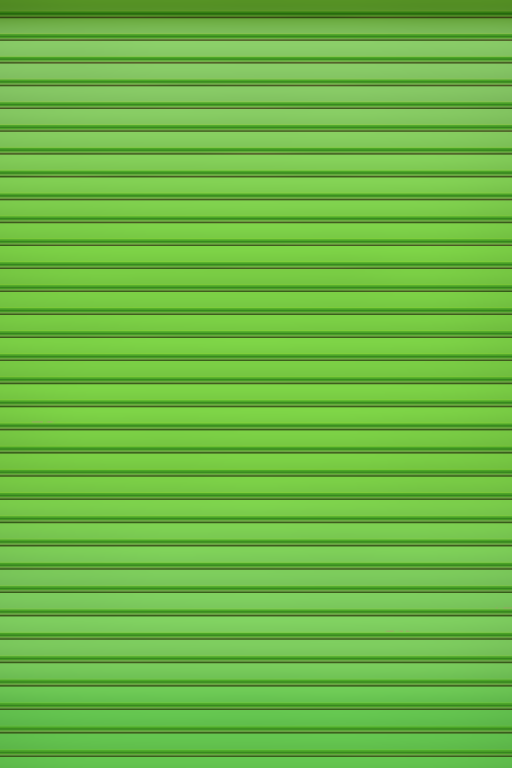
Give the GLSL for this texture, as a WebGL 1 fragment shader.

```glsl
precision highp float;
// Green roller shutter: horizontal slats with narrow shaded grooves and light wear.
uniform vec2 u_resolution;

// Slat spacing, measured down from the top as fractions of the height
const float FIRST_GROOVE = 0.0228;
const float PITCH = 0.0295;
const float PITCH_GROWTH = 0.0000176; // lower slats are slightly taller
const float GROOVE_PHASE = 0.955;     // place of the dark seam inside a slat

// Paint on the flat faces, from top to bottom
const vec3 FACE_TOP = vec3(0.53, 0.79, 0.40);
const vec3 FACE_MIDDLE = vec3(0.48, 0.81, 0.27);
const vec3 FACE_LOWER = vec3(0.49, 0.80, 0.37);
const vec3 FACE_BOTTOM = vec3(0.39, 0.77, 0.31);

// Groove profile
const vec3 BEVEL = vec3(0.30, 0.66, 0.15);
const vec3 SHADE = vec3(0.22, 0.53, 0.13);
const vec3 LIP = vec3(0.44, 0.66, 0.28);
const vec3 SEAM = vec3(0.21, 0.37, 0.10);
const vec3 SEAM_DUST = vec3(0.36, 0.34, 0.17);

const float SLAT_VARIATION = 0.035;
const float GRAIN = 0.025;
const float SCUFF_CHANCE = 0.006;
const vec3 SCUFF = vec3(0.62, 0.66, 0.42);

float hash(vec2 p) {
  vec3 q = fract(vec3(p.xyx) * 0.1031);
  q += dot(q, q.yzx + 33.33);
  return fract((q.x + q.y) * q.z);
}

float noise(vec2 p) {
  vec2 cell = floor(p), f = fract(p);
  f = f * f * (3.0 - 2.0 * f);
  return mix(mix(hash(cell), hash(cell + vec2(1.0, 0.0)), f.x),
             mix(hash(cell + vec2(0.0, 1.0)), hash(cell + 1.0), f.x), f.y);
}

// Share of a pixel of the given width covered by the interval lo..hi
float band(float x, float lo, float hi, float width) {
  return clamp((min(hi, x + 0.5 * width) - max(lo, x - 0.5 * width)) / width, 0.0, 1.0);
}

// Slat count above a given depth, the inverse of the growing spacing
float slatCoordinate(float depth) {
  float root = sqrt(PITCH * PITCH + 4.0 * PITCH_GROWTH * (depth - FIRST_GROOVE));
  return (root - PITCH) / (2.0 * PITCH_GROWTH) + GROOVE_PHASE;
}

vec3 facePaint(float depth) {
  vec3 color = mix(FACE_TOP, FACE_MIDDLE, smoothstep(0.10, 0.34, depth));
  color = mix(color, FACE_LOWER, smoothstep(0.60, 0.78, depth));
  return mix(color, FACE_BOTTOM, smoothstep(0.84, 0.94, depth));
}

void main() {
  vec2 uv = gl_FragCoord.xy / u_resolution;
  float depth = 1.0 - uv.y;
  float x = gl_FragCoord.x / u_resolution.y;
  float slat = slatCoordinate(depth);
  float id = floor(slat);
  float phase = slat - id;
  float pixel = 1.0 / (PITCH * u_resolution.y);

  // Flat face, with a faint sheen across each slat
  vec3 color = facePaint(depth);
  color *= 1.0 + SLAT_VARIATION * (hash(vec2(id + 5.0, 3.0)) - 0.5);
  color *= 1.015 - 0.045 * smoothstep(0.1, 0.7, phase);
  color *= 1.0 + GRAIN * (noise(vec2(x * 9.0, depth * 14.0)) - 0.5);

  // Groove: upper bevel, shadow, pale lip and dark seam
  float dust = noise(vec2(x * 12.0, id * 7.0 + 0.5));
  dust *= mix(0.9, 0.35, smoothstep(0.1, 0.6, depth));
  color = mix(color, color * vec3(1.06, 1.02, 0.85), band(phase, 0.64, 0.69, pixel));
  color = mix(color, BEVEL, band(phase, 0.69, 0.86, pixel));
  color = mix(color, SHADE, band(phase, 0.76, 0.82, pixel));
  color = mix(color, LIP * (0.93 + 0.14 * dust), band(phase, 0.86, 0.92, pixel));
  color = mix(color, mix(SEAM, SEAM_DUST, dust), band(phase, 0.92, 0.985, pixel));

  // Rare short scuffs along the lower edge of a face
  vec2 scuffGrid = vec2(x * 28.0, id);
  float scuffed = step(1.0 - SCUFF_CHANCE, hash(vec2(floor(scuffGrid.x), id) + 17.0));
  float along = fract(scuffGrid.x);
  float ends = smoothstep(0.0, 0.15, along) * smoothstep(1.0, 0.85, along);
  float chips = smoothstep(0.35, 0.65, noise(vec2(x * 260.0, id * 3.0)));
  color = mix(color, SCUFF, 0.7 * scuffed * ends * chips * band(phase, 0.59, 0.65, pixel));

  // Shade under the lintel and a slight falloff at the sides
  color *= mix(vec3(0.62, 0.71, 0.35), vec3(1.0), smoothstep(0.004, 0.055, depth));
  color *= 1.0 - 0.04 * pow(abs(2.0 * uv.x - 1.0), 4.0);

  gl_FragColor = vec4(color, 1.0);
}
```
